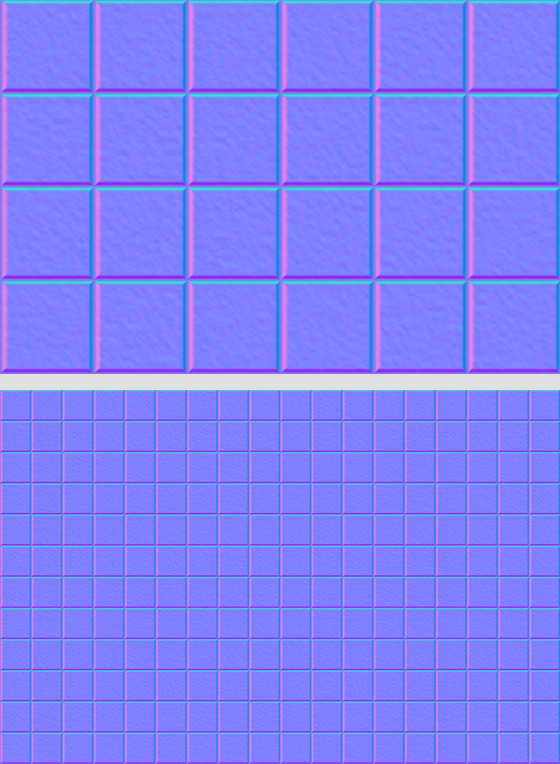
Top, the tile; bottom, the same tile 3 across and 3 down.
Give the GLSL for this texture map, as a Shadertoy shader.

```glsl
// Tangent-space normal map of square tiles with bevelled edges and a fine stone grain.

const vec2 TILES = vec2(6.0, 4.0);            // repeats across and down
const vec2 GROOVE_SHIFT = vec2(0.007, 0.005); // groove centre within a cell

const vec3 FLAT_COLOR   = vec3(0.50, 0.50, 1.00);
const vec3 GROOVE_COLOR = vec3(0.51, 0.48, 0.92);
const vec3 LEFT_COLOR   = vec3(0.92, 0.50, 0.93);
const vec3 RIGHT_COLOR  = vec3(0.04, 0.53, 0.89);
const vec3 BOTTOM_COLOR = vec3(0.58, 0.13, 0.93);
const vec3 TOP_COLOR    = vec3(0.19, 0.88, 0.85);

// Distances from the groove, in cells: left, right, bottom, top
const vec4 BEVEL_PEAK = vec4(0.038, 0.031, 0.029, 0.025);
const vec4 BEVEL_END  = vec4(0.090, 0.064, 0.064, 0.058);
const float MITRE_BLUR = 0.012;
const float GROOVE_WIDTH = 0.035;

const float GRAIN_FREQ = 15.0;     // noise lattice steps per tile, a whole number
const float GRAIN_STEP = 0.014;    // sampling distance for the slope, in tiles
const float GRAIN_STRENGTH = 0.13;

float hash(vec2 p) {
    return fract(sin(dot(p, vec2(127.1, 311.7))) * 43758.5453);
}

// Value noise that wraps after a whole period of lattice steps
float wrappedNoise(vec2 p, vec2 period) {
    vec2 cell = floor(p);
    vec2 f = fract(p);
    f = f * f * (3.0 - 2.0 * f);
    vec2 a = mod(cell, period);
    vec2 b = mod(cell + 1.0, period);
    return mix(mix(hash(a), hash(vec2(b.x, a.y)), f.x),
               mix(hash(vec2(a.x, b.y)), hash(b), f.x), f.y);
}

// Height of the stone surface, in two octaves
float grainHeight(vec2 p) {
    float height = 0.0;
    float amplitude = 0.65;
    float freq = GRAIN_FREQ;
    for (int i = 0; i < 2; i++) {
        height += amplitude * wrappedNoise(p * freq, TILES * freq);
        amplitude *= 0.5;
        freq *= 2.0;
    }
    return height;
}

vec2 grainSlope(vec2 p) {
    vec2 e = vec2(GRAIN_STEP, 0.0);
    return vec2(grainHeight(p + e.xy) - grainHeight(p - e.xy),
                grainHeight(p + e.yx) - grainHeight(p - e.yx));
}

// Strength of the left, right, bottom and top bevels, mitred at the corners
vec4 bevelWeights(vec4 d) {
    vec2 nearest = min(d.xz, d.yw);
    vec4 rise = smoothstep(vec4(0.0), BEVEL_PEAK, d);
    vec4 fall = 1.0 - smoothstep(BEVEL_PEAK, BEVEL_END, d);
    vec4 mitre = smoothstep(vec4(-MITRE_BLUR), vec4(MITRE_BLUR), nearest.yyxx - d);
    return rise * fall * mitre;
}

void mainImage(out vec4 fragColor, in vec2 fragCoord) {
    vec2 p = fragCoord / iResolution.xy * TILES;
    vec2 local = fract(p - GROOVE_SHIFT);
    vec4 sides = vec4(local.x, 1.0 - local.x, local.y, 1.0 - local.y);

    // Flat face and groove floor
    float edge = min(min(sides.x, sides.y), min(sides.z, sides.w));
    vec3 color = mix(GROOVE_COLOR, FLAT_COLOR, smoothstep(0.0, GROOVE_WIDTH, edge));

    // Bevels
    vec4 bevel = bevelWeights(sides);
    color = mix(color, LEFT_COLOR, bevel.x);
    color = mix(color, RIGHT_COLOR, bevel.y);
    color = mix(color, BOTTOM_COLOR, bevel.z);
    color = mix(color, TOP_COLOR, bevel.w);

    // Grain, strongest on the face
    float face = smoothstep(0.02, 0.08, edge);
    vec2 slope = grainSlope(p) * GRAIN_STRENGTH * mix(0.25, 1.0, face);
    color.rg -= slope;
    color.b -= 2.0 * dot(slope, slope);

    fragColor = vec4(clamp(color, 0.0, 1.0), 1.0);
}
```
